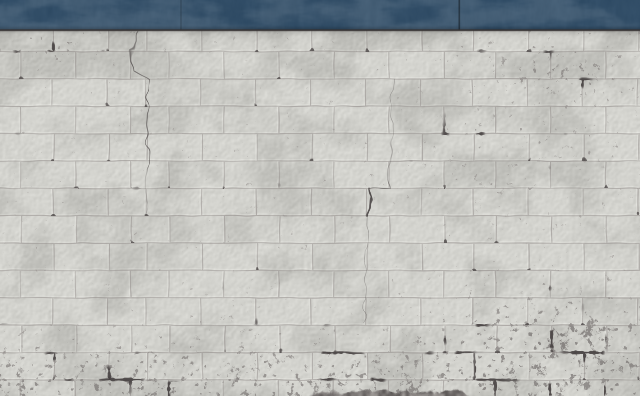
A Shadertoy shader for this texture:

```glsl
// Painted block wall in running bond under a blue metal fascia.
// Space is measured in courses (one block height), y pointing down; joints come
// from rounding, while dirt, peeling and cracks come from value noise.

#define COURSES 14.47      // block heights in the canvas height
#define SPAN 23.34         // block heights in the canvas width
#define TOP_OFFSET 0.116   // course coordinate at the top edge
#define BLOCK_W 2.006      // block length
#define BOND_SHIFT 0.82    // shift of every other course
#define JOINT_W 0.016      // half width of a joint
#define FASCIA_END 1.22    // lower edge of the blue band
#define WEAR 1.0           // amount of dirt

const vec3 PAINT = vec3(0.83, 0.83, 0.81);
const vec3 SHADE = vec3(0.75, 0.75, 0.73);
const vec3 WORN = vec3(0.60, 0.58, 0.57);
const vec3 SOOT = vec3(0.27, 0.25, 0.25);
const vec3 BLUE_DARK = vec3(0.19, 0.30, 0.40);
const vec3 BLUE_LIGHT = vec3(0.27, 0.37, 0.46);

// Corner points of the two cracks
const vec2 LEFT_CRACK[6] = vec2[6](vec2(5.1, 1.3), vec2(4.8, 1.95), vec2(4.87, 2.7),
    vec2(5.38, 3.0), vec2(5.4, 5.9), vec2(5.32, 7.9));
const vec2 STEP_CRACK[6] = vec2[6](vec2(14.35, 3.0), vec2(14.2, 5.9), vec2(14.2, 7.0),
    vec2(13.45, 7.0), vec2(13.4, 8.0), vec2(13.28, 11.9));

float hash(vec2 p) {
    vec3 q = fract(vec3(p.xyx) * 0.1031);
    q += dot(q, q.yzx + 33.33);
    return fract((q.x + q.y) * q.z);
}

float noise(vec2 p) {
    vec2 i = floor(p), f = fract(p);
    f = f * f * (3.0 - 2.0 * f);
    return mix(mix(hash(i), hash(i + vec2(1, 0)), f.x),
               mix(hash(i + vec2(0, 1)), hash(i + vec2(1, 1)), f.x), f.y);
}

float fbm(vec2 p) {
    float sum = 0.0, amp = 0.533;
    for (int i = 0; i < 4; i++) {
        sum += amp * noise(p);
        p = mat2(1.6, 1.2, -1.2, 1.6) * p + 17.3;
        amp *= 0.5;
    }
    return sum;
}

float line(float d, float w, float aa) {
    return 1.0 - smoothstep(max(w - 0.7 * aa, 0.0), w + 0.7 * aa, abs(d));
}

float blob(vec2 p, vec2 center, vec2 radius) {
    vec2 q = (p - center) / radius;
    return exp(-dot(q, q));
}

float segment(vec2 p, vec2 a, vec2 b) {
    vec2 pa = p - a, ba = b - a;
    return length(pa - ba * clamp(dot(pa, ba) / dot(ba, ba), 0.0, 1.0));
}

// Where dirt gathers: the foot, the right side and below the fascia
float grimeMap(vec2 p) {
    float g = 0.75 * smoothstep(10.8, 14.5, p.y);
    g += 0.7 * blob(p, vec2(20.5, 12.0), vec2(3.6, 1.5));
    g += 0.55 * blob(p, vec2(20.4, 2.6), vec2(2.6, 0.9));
    g += 0.5 * blob(p, vec2(2.5, 1.7), vec2(4.0, 0.6));
    g += 0.3 * blob(p, vec2(19.0, 5.5), vec2(5.0, 2.5));
    return WEAR * min(g, 1.0);
}

vec3 wall(vec2 p, float aa) {
    // Running bond with two columns of shortened blocks
    vec2 w = p + 0.035 * (vec2(noise(p * 2.0), noise(p * 2.0 + 40.0)) - 0.5);
    float row = floor(w.y);
    float x = w.x + 0.61 * step(5.08, w.x) + 0.12 * step(16.7, w.x) - 0.76;
    x += BOND_SHIFT * mod(row, 2.0) + 0.08 * (hash(vec2(row, 9.0)) - 0.5);
    vec2 block = vec2(floor(x / BLOCK_W), row);
    float joint = round(x / BLOCK_W);
    vec2 d = vec2(x - joint * BLOCK_W, w.y - round(w.y));
    float grime = grimeMap(p);

    // Paint tone and rough face
    float tone = fbm(p * 0.8) + 0.25 * (hash(block) - 0.5) + 0.15 * grime;
    vec3 col = mix(PAINT, SHADE, smoothstep(0.42, 0.85, tone));
    col += 0.045 * (noise(p * 9.0) - noise(p * 9.0 + 0.45));
    col += 0.04 * (fbm(p * 6.0) - 0.5);

    // Speckled dirt on the faces
    float limit = 0.77 - 0.21 * grime;
    float speck = smoothstep(limit, limit + 0.16, fbm(p * 6.0 + 70.0));
    col = mix(col, mix(WORN, SOOT, grime * 0.6), 0.65 * speck);

    // Joints: raised light lip, thin grey line, then sooty stretches
    float fade = 0.45 + 0.5 * noise(p * 1.3 + 5.0);
    float lip = max(line(d.y + 0.05, JOINT_W, aa), line(d.x + 0.05, JOINT_W, aa));
    col += 0.035 * lip;
    float seam = max(line(d.y, JOINT_W, aa), line(d.x, JOINT_W, aa));
    col = mix(col, WORN, 0.75 * fade * seam);
    float edge = min(abs(d.x), abs(d.y));
    float prone = grime + 0.32 * blob(p, vec2(2.5, 6.5), vec2(4.0, 1.3));
    float soot = smoothstep(0.0, 0.14, noise(p * 1.6 + 21.0) - 0.93 + 0.38 * prone);
    float spread = 0.015 + 0.065 * noise(p * 9.0 + 3.0);
    col = mix(col, SOOT, 0.9 * soot * line(edge, spread, aa));

    // Small dark plugs where joints meet
    float plug = step(0.72 - 0.3 * grime, hash(vec2(joint, row) + 31.0)) * step(d.y, 0.0);
    float plugSize = 0.11 * noise(p * 8.0 + 11.0);
    col = mix(col, SOOT, 0.75 * plug * line(length(d * vec2(1.0, 0.7)), plugSize, aa) * step(0.03, plugSize));

    // Cracks, wandering with noise
    vec2 c = p + vec2(0.22, 0.06) * (noise(p * 3.0 + 8.0) - 0.5);
    float left = 9.0, stepped = 9.0;
    for (int i = 0; i < 5; i++) {
        left = min(left, segment(c, LEFT_CRACK[i], LEFT_CRACK[i + 1]));
        stepped = min(stepped, segment(c, STEP_CRACK[i], STEP_CRACK[i + 1]));
    }
    float crack = line(left, 0.015, aa) * (1.0 - 0.7 * smoothstep(5.5, 7.0, p.y));
    crack = max(crack, line(stepped, 0.012, aa) * (0.4 + 0.5 * blob(p, vec2(13.8, 7.2), vec2(2.0, 1.0))));
    col = mix(col, SOOT, 0.75 * crack * (0.5 + 0.5 * noise(p * 4.0)));
    float gap = segment(c, STEP_CRACK[3], STEP_CRACK[4]);
    col = mix(col, SOOT, 0.8 * line(gap, 0.02 + 0.05 * noise(p * 7.0), aa));

    // Peeled strip at the foot
    float reach = smoothstep(10.0, 12.5, p.x) * (1.0 - smoothstep(16.5, 18.0, p.x));
    float peel = smoothstep(0.0, 0.1, p.y - 14.75 + 0.35 * reach + 0.4 * (fbm(p * 2.5) - 0.5));
    return mix(col, mix(SOOT, WORN, noise(p * 7.0)), 0.85 * peel);
}

vec3 fascia(vec2 p, float aa) {
    vec3 col = mix(BLUE_DARK, BLUE_LIGHT, smoothstep(0.35, 0.75, fbm(p * vec2(0.6, 1.6))));
    col += 0.04 * (fbm(p * vec2(5.0, 2.0)) - 0.5);
    col *= 1.0 - 0.4 * line(p.x - 16.75, 0.03, aa) - 0.2 * line(p.x - 6.6, 0.02, aa);
    return col * (1.0 - 0.2 * smoothstep(FASCIA_END - 0.2, FASCIA_END, p.y));
}

void mainImage(out vec4 fragColor, in vec2 fragCoord) {
    vec2 uv = fragCoord / iResolution.xy;
    vec2 p = vec2(uv.x * SPAN, (1.0 - uv.y) * COURSES + TOP_OFFSET);
    float aa = COURSES / iResolution.y;

    // Wall below, fascia above, dark drip edge between
    float below = smoothstep(-0.5 * aa, 0.5 * aa, p.y - FASCIA_END);
    vec3 lit = wall(p, aa) * (1.0 - 0.22 * exp(-9.0 * max(p.y - FASCIA_END, 0.0)));
    vec3 col = mix(fascia(p, aa), lit, below);
    col = mix(col, SOOT * 0.8, 0.85 * line(p.y - FASCIA_END, 0.035, aa));
    fragColor = vec4(clamp(col, 0.0, 1.0), 1.0);
}
```
